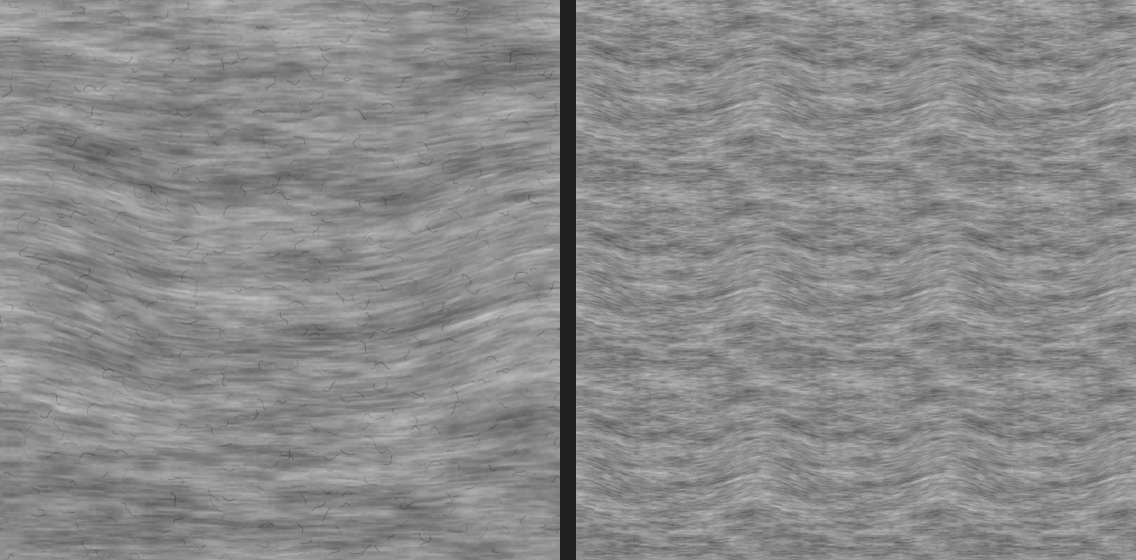
Left: one tile. Right: repeated 3 by 3.
Give the GLSL for this texture, as a WebGL 1 fragment shader.

```glsl
precision highp float;
// Grey brushed felt: stretched value noise in five wrapping layers forms sagging
// horizontal streaks, and short curved dark hairs are scattered over them by cell.
// All lattices have whole repeat counts, so the canvas tiles on both axes.

uniform vec2 u_resolution;

#define BASE_GREY 0.553
#define STREAK_CONTRAST 0.105
#define GRAIN_CONTRAST 0.035
#define SAG 0.045
#define WAVER 0.007
#define BROAD_REPEATS vec2(4.0, 14.0)
#define LAYER_GROWTH vec2(1.7, 2.05)
#define HAIR_CELLS 18.0
#define HAIR_WIDTH 0.0006
#define HAIR_DARKNESS 0.17

const float TAU = 6.2831853;

float hash(vec2 cell, float seed) {
  vec3 p = fract(cell.xyx * vec3(0.1031, 0.1030, 0.0973) + seed * 0.137);
  p += dot(p, p.yzx + 33.33);
  return fract((p.x + p.y) * p.z);
}

// Value noise from -0.5 to 0.5 that wraps after the given repeats
float wrapNoise(vec2 p, vec2 repeats, float seed) {
  p = p * repeats + vec2(hash(vec2(3.0, 7.0), seed), hash(vec2(11.0, 5.0), seed));
  vec2 cell = floor(p);
  vec2 f = p - cell;
  f = f * f * f * (f * (f * 6.0 - 15.0) + 10.0);
  vec2 lo = mod(cell, repeats);
  vec2 hi = mod(cell + 1.0, repeats);
  float bottom = mix(hash(lo, seed), hash(vec2(hi.x, lo.y), seed), f.x);
  float top = mix(hash(vec2(lo.x, hi.y), seed), hash(hi, seed), f.x);
  return mix(bottom, top, f.y) - 0.5;
}

// Bend the streaks into bowls, steep at the sides and flat at top and bottom
vec2 sagged(vec2 p) {
  float a = TAU * p.x;
  float envelope = 0.5 - 0.5 * cos(TAU * p.y);
  p.y -= SAG * envelope * (cos(a) + 0.25 * cos(2.0 * a));
  p.y += WAVER * wrapNoise(p, vec2(7.0, 9.0), 21.0);
  p.y += 0.4 * WAVER * wrapNoise(p, vec2(19.0, 23.0), 22.0);
  return p;
}

// Layers grow faster vertically, so finer streaks are also more elongated
float streaks(vec2 p) {
  float sum = 0.0;
  vec2 scale = BROAD_REPEATS;
  for (int i = 0; i < 5; i++) {
    float weight = i == 1 ? 1.2 : 0.95;
    sum += weight * wrapNoise(p, floor(scale + 0.5), float(i) + 1.0);
    scale *= LAYER_GROWTH;
  }
  return sum;
}

// Coverage of one curved hair centred on the origin
float hair(vec2 q, vec2 id, float seed, float pixel) {
  float angle = (hash(id, seed + 1.0) + hash(id, seed + 2.0) - 1.0) * 1.5;
  float reach = mix(0.005, 0.014, hash(id, seed + 3.0));
  float bend = (hash(id, seed + 4.0) - 0.5) * 1.3;
  float curl = (hash(id, seed + 5.0) - 0.5) * 0.6;
  float c = cos(angle);
  float s = sin(angle);
  q = vec2(c * q.x + s * q.y, c * q.y - s * q.x);
  float t = clamp(q.x / reach, -1.0, 1.0);
  float height = reach * (bend * (t * t - 0.3) + curl * sin(3.0 * t));
  float slope = 2.0 * bend * t + 3.0 * curl * cos(3.0 * t);
  float across = (q.y - height) / sqrt(1.0 + slope * slope);
  float d = length(vec2(across, q.x - t * reach));
  float ink = mix(0.35, 1.0, hash(id, seed + 6.0));
  return ink * (1.0 - smoothstep(HAIR_WIDTH - pixel, HAIR_WIDTH + pixel, d));
}

// One hair per cell, looked up in the cell and its neighbours
float hairLayer(vec2 p, float seed, float pixel) {
  vec2 home = floor(p * HAIR_CELLS);
  float cover = 0.0;
  for (int j = -1; j <= 1; j++) {
    for (int i = -1; i <= 1; i++) {
      vec2 cell = home + vec2(float(i), float(j));
      vec2 id = mod(cell, HAIR_CELLS);
      vec2 centre = cell + vec2(hash(id, seed + 7.0), hash(id, seed + 8.0));
      cover = max(cover, hair(p - centre / HAIR_CELLS, id, seed, pixel));
    }
  }
  return cover;
}

void main() {
  vec2 p = gl_FragCoord.xy / u_resolution;
  float pixel = 1.0 / min(u_resolution.x, u_resolution.y);
  vec2 felt = sagged(p);

  float grey = BASE_GREY + STREAK_CONTRAST * streaks(felt);

  // Fine grain and faint upright mottling
  grey += GRAIN_CONTRAST * wrapNoise(felt, vec2(150.0, 240.0), 31.0);
  grey += GRAIN_CONTRAST * wrapNoise(p, vec2(36.0, 14.0), 32.0);

  float hairs = max(hairLayer(p, 40.0, pixel), hairLayer(p, 60.0, pixel));
  grey -= HAIR_DARKNESS * hairs;

  gl_FragColor = vec4(vec3(grey), 1.0);
}
```
